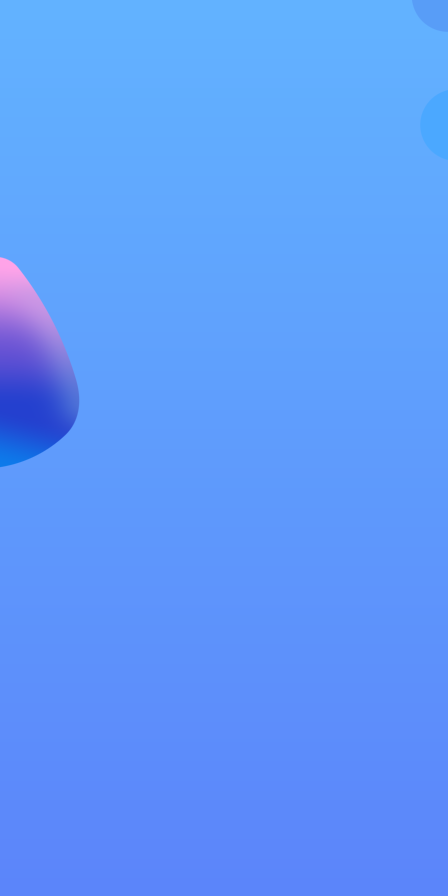
Write a Shadertoy shader that draws this background.

```glsl
// Sky-blue vertical gradient with a glossy pebble at the left and two pale discs at the upper right.

// Lengths are in canvas widths, origin at the lower left.
const vec3 SKY_TOP    = vec3(0.385, 0.700, 1.000);
const vec3 SKY_BOTTOM = vec3(0.358, 0.520, 0.980);

const vec3 PINK      = vec3(1.00, 0.64, 0.91);
const vec3 VIOLET    = vec3(0.40, 0.32, 0.83);
const vec3 DEEP_BLUE = vec3(0.14, 0.25, 0.81);
const vec3 AZURE     = vec3(0.05, 0.48, 0.92);
const vec3 RIM_HIGH  = vec3(0.80, 0.60, 0.90);
const vec3 RIM_LOW   = vec3(0.33, 0.48, 0.85);

// Circles as centre and radius
const vec3 FLANK_ARC = vec3(-0.542, 0.943, 0.742);
const vec3 BASE_ARC  = vec3(-0.042, 1.227, 0.273);
const float PEBBLE_TOP   = 1.427;
const float BASE_ROUNDING = 0.049;
const float TIP_ROUNDING  = 0.026;
const float RIM_WIDTH     = 0.055;

const vec3 DISC_HIGH = vec3(1.000, 2.010, 0.081);
const vec3 DISC_LOW  = vec3(1.018, 1.721, 0.080);
const vec3 DISC_HIGH_COLOR = vec3(0.345, 0.615, 0.970);
const vec3 DISC_LOW_COLOR  = vec3(0.295, 0.660, 1.000);

float circleDistance(vec2 p, vec3 circle) {
    return length(p - circle.xy) - circle.z;
}

float smoothMax(float a, float b, float k) {
    float h = max(k - abs(a - b), 0.0);
    return max(a, b) + h * h / (4.0 * k);
}

float coverage(float dist, float pixel) {
    return 1.0 - smoothstep(-0.75 * pixel, 0.75 * pixel, dist);
}

// Intersection of two arcs and a flat top, with rounded corners
float pebbleDistance(vec2 p) {
    float body = smoothMax(circleDistance(p, FLANK_ARC),
                           circleDistance(p, BASE_ARC), BASE_ROUNDING);
    return smoothMax(body, p.y - PEBBLE_TOP, TIP_ROUNDING);
}

vec3 pebbleColor(vec2 p, float dist) {
    // Core shading from base to tip
    vec3 color = mix(AZURE, DEEP_BLUE, smoothstep(0.96, 1.09, p.y + 0.25 * p.x));
    color = mix(color, VIOLET, smoothstep(1.09, 1.23, p.y));
    color = mix(color, PINK, smoothstep(1.20, 1.42, p.y));

    // Soft light along the right flank
    float flank = max(-circleDistance(p, FLANK_ARC), 0.0) / RIM_WIDTH;
    float glow = exp(-flank * flank) * smoothstep(1.00, 1.10, p.y);
    vec3 rim = mix(RIM_LOW, RIM_HIGH, smoothstep(1.08, 1.34, p.y));
    rim = mix(rim, PINK, smoothstep(1.33, 1.41, p.y));
    return mix(color, rim, 0.85 * glow);
}

void mainImage(out vec4 fragColor, in vec2 fragCoord) {
    vec2 p = fragCoord / iResolution.x;
    float pixel = 1.0 / iResolution.x;

    // Background
    vec3 color = mix(SKY_BOTTOM, SKY_TOP, fragCoord.y / iResolution.y);

    // Discs
    color = mix(color, DISC_HIGH_COLOR, coverage(circleDistance(p, DISC_HIGH), pixel));
    color = mix(color, DISC_LOW_COLOR, coverage(circleDistance(p, DISC_LOW), pixel));

    // Pebble
    float dist = pebbleDistance(p);
    color = mix(color, pebbleColor(p, dist), coverage(dist, pixel));

    fragColor = vec4(color, 1.0);
}
```
